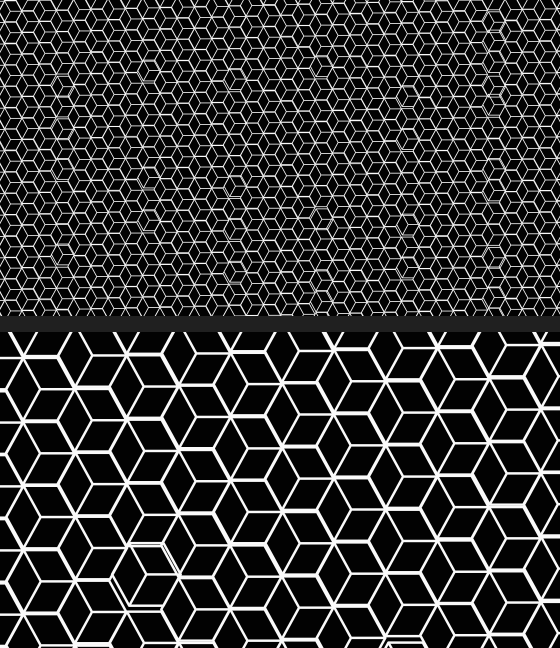
Top: the whole. Bottom: its middle third, enlarged.
Reproduce this pattern procedurally as a Shadertoy shader.

```glsl
// Tumbling-block lattice: white hexagons, each split into three rhombi by a
// three-armed star, on black. Every cell strokes its own outline on a slightly
// drifting grid, so shared edges thicken and a few cells slip into double lines.

#define COLUMN_PITCH 0.0546   // distances are in canvas heights
#define ROW_PITCH    0.0677
#define COLUMN_RISE  0.0352   // half a row plus a slow upward drift
#define FIRST_CELL   vec2(0.0329, 0.0162)
#define CELL_RADIUS  vec2(0.0362, 0.0330)   // half width, half height
#define LINE_WIDTH   0.0026
#define JITTER       0.0010
#define SLIP         0.0050
#define SLIP_CHANCE  0.28
#define INK          vec3(0.98)
#define GROUND       vec3(0.006)

// Two random values per cell, without sine
vec2 hash22(vec2 p) {
    vec3 q = fract(p.xyx * vec3(0.1031, 0.1030, 0.0973) + 0.37);
    q += dot(q, q.yzx + 33.33);
    return fract((q.xx + q.yz) * q.zy);
}

float segmentDistance(vec2 p, vec2 a, vec2 b) {
    vec2 ab = b - a;
    return length(p - a - ab * clamp(dot(p - a, ab) / dot(ab, ab), 0.0, 1.0));
}

// Distance to the strokes of one block centred on the origin
float blockDistance(vec2 p) {
    vec2 corner = vec2(0.5, 1.0) * CELL_RADIUS;
    vec2 side = vec2(CELL_RADIUS.x, 0.0);
    vec2 folded = abs(p);

    // Outline, folded into one quadrant
    float d = segmentDistance(folded, vec2(0.0, corner.y), corner);
    d = min(d, segmentDistance(folded, corner, side));

    // Arms to the right corner and to both left corners
    d = min(d, segmentDistance(p, vec2(0.0), side));
    return min(d, segmentDistance(vec2(p.x, folded.y), vec2(0.0),
                                  vec2(-corner.x, corner.y)));
}

// Small offset for all cells, larger slips along every fifth column
vec2 cellOffset(vec2 cell) {
    vec2 wobble = (hash22(cell + 50.0) - 0.5) * JITTER;
    vec2 luck = hash22(cell + 117.0);
    float seam = 1.0 - step(0.5, abs(mod(cell.x, 5.0) - 3.0));
    float slips = seam * step(luck.x, SLIP_CHANCE);
    return wobble + slips * SLIP * vec2(0.5, sign(luck.y - 0.35));
}

float latticeDistance(vec2 p) {
    p -= FIRST_CELL;
    float nearColumn = round(p.x / COLUMN_PITCH);
    float d = 1.0;
    for (int i = -1; i <= 1; i++) {
        float column = nearColumn + float(i);
        vec2 local = p - column * vec2(COLUMN_PITCH, COLUMN_RISE);
        float nearRow = round(local.y / ROW_PITCH);
        for (int j = -1; j <= 1; j++) {
            float row = nearRow + float(j);
            vec2 q = local - vec2(0.0, row * ROW_PITCH);
            d = min(d, blockDistance(q - cellOffset(vec2(column, row))));
        }
    }
    return d;
}

// Share of a box of the given size that the stroke covers
float strokeCoverage(float d, float size) {
    float halfLine = 0.5 * LINE_WIDTH;
    float inside = min(d + halfLine, 0.5 * size) - max(d - halfLine, -0.5 * size);
    return clamp(inside / size, 0.0, 1.0);
}

void mainImage(out vec4 fragColor, in vec2 fragCoord) {
    float pixel = 1.0 / iResolution.y;

    // Four samples per pixel keep the fine lines even
    float coverage = 0.0;
    for (int k = 0; k < 4; k++) {
        vec2 shift = vec2(k & 1, k >> 1) * 0.5 - 0.25;
        float d = latticeDistance((fragCoord + shift) * pixel);
        coverage += 0.25 * strokeCoverage(d, 0.5 * pixel);
    }
    fragColor = vec4(mix(GROUND, INK, coverage), 1.0);
}
```
